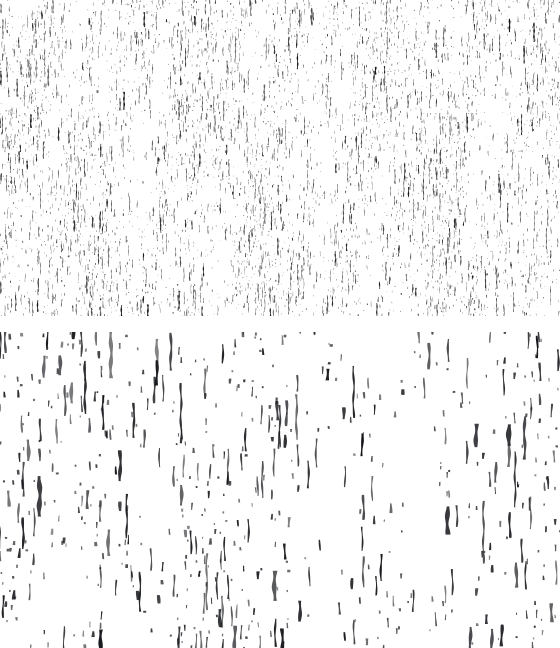
Top: the whole. Bottom: its middle third, enlarged.
A Shadertoy shader for this texture:

```glsl
// Dense field of short, thin vertical ink dashes on white, like dry grain.
// Three jittered column grids scatter long strokes, short ticks and specks;
// layered sines gather them into loose upright drifts.

const vec3 PAPER = vec3(1.0);
const vec3 INK = vec3(0.07, 0.075, 0.09);

// Four random values for a grid cell and a seed
vec4 hash4(vec3 cell) {
    vec4 p = fract(cell.xyzx * vec4(0.1031, 0.1030, 0.0973, 0.1099));
    p += dot(p, p.wzxy + 33.33);
    return fract((p.xxyz + p.yzzw) * p.zywx);
}

// Share of a pixel-wide window at distance d that a bar covers
float coverage(float d, float halfSize, float pixel) {
    float upper = min(d + 0.5 * pixel, halfSize);
    float lower = max(d - 0.5 * pixel, -halfSize);
    return clamp((upper - lower) / pixel, 0.0, 1.0);
}

// Uneven density, stretched along the vertical
float drift(vec2 p) {
    float waves = sin(p.x * 23.0 + 1.7 * sin(p.y * 5.0))
                + sin(p.x * 41.0 - p.y * 7.0 + 2.0)
                + sin(p.x * 67.0 + 2.0 * sin(p.y * 9.0 + 1.0))
                + sin(p.x * 11.0 + p.y * 4.0 + 4.0);
    return clamp(1.0 + 0.3 * waves, 0.25, 2.0);
}

// Light left after one grid of dashes; ranges are (smallest, largest)
float dashLayer(vec2 p, vec2 cellSize, vec2 lengths, vec2 widths,
                float density, float strength, float seed, float pixel) {
    float light = 1.0;
    float column = floor(p.x / cellSize.x);
    for (int i = -1; i <= 1; i++) {
        float col = column + float(i);
        float shift = hash4(vec3(col, 7.0, seed + 31.0)).x;
        float row = floor(p.y / cellSize.y + shift);
        vec4 place = hash4(vec3(col, row, seed));
        vec4 shape = hash4(vec3(col, row, seed + 17.0));

        // Place the dash wholly inside its cell's height
        float halfLength = 0.5 * mix(lengths.x, lengths.y, shape.x * shape.x);
        float travel = cellSize.y - 2.0 * halfLength;
        vec2 center = vec2((col + place.x) * cellSize.x,
                           (row - shift) * cellSize.y + halfLength + travel * place.y);
        float present = step(place.z, density * drift(center));

        // Slight wobble and swelling keep the edges ragged
        vec2 d = p - center;
        d.x += 0.0005 * sin(d.y * 190.0 + 6.3 * place.w);
        float swell = 1.0 + 0.3 * sin(d.y * 330.0 + 6.3 * shape.w);
        float halfWidth = 0.5 * mix(widths.x, widths.y, pow(shape.y, 3.0)) * swell;
        float ink = coverage(d.x, halfWidth, pixel) * coverage(d.y, halfLength, pixel);
        light *= 1.0 - present * ink * strength * mix(0.55, 1.0, shape.z);
    }
    return light;
}

void mainImage(out vec4 fragColor, in vec2 fragCoord) {
    vec2 p = fragCoord / iResolution.y;
    float pixel = 1.0 / iResolution.y;

    // Long strokes, short ticks, then tiny specks
    float light = dashLayer(p, vec2(0.016, 0.075), vec2(0.022, 0.068),
                            vec2(0.0017, 0.0046), 0.29, 1.0, 3.0, pixel);
    light *= dashLayer(p, vec2(0.011, 0.036), vec2(0.006, 0.033),
                       vec2(0.0014, 0.0032), 0.40, 0.95, 53.0, pixel);
    light *= dashLayer(p, vec2(0.010, 0.012), vec2(0.002, 0.007),
                       vec2(0.0014, 0.0028), 0.20, 0.85, 101.0, pixel);

    fragColor = vec4(mix(INK, PAPER, light), 1.0);
}
```
